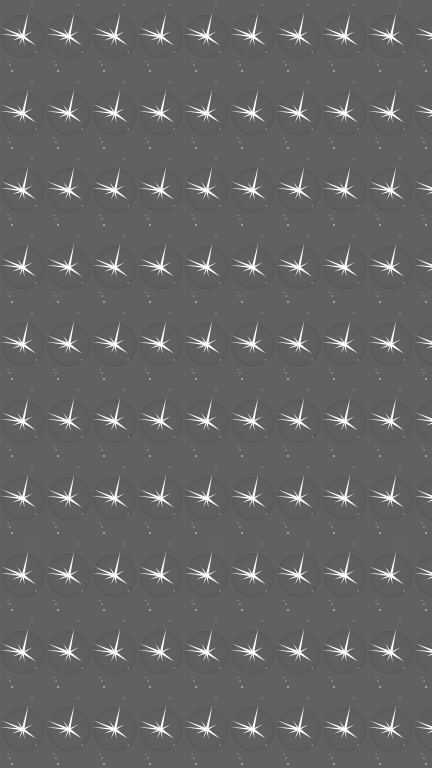
A Shadertoy shader for this pattern:

```glsl
// Grey field tiled with faint shaded discs, each holding an off-balance white
// starburst of tapered spikes, with a few stray specks around it.
// Lengths inside a tile are in 1/46 of its width, with the star at the centre.

const vec2 TILE = vec2(46.0, 77.0);

// Spike tip relative to the star centre, and half width at the base
const vec3 SPIKES[9] = vec3[9](
    vec3(5.2, 24.0, 1.3), vec3(-21.5, 9.0, 1.2), vec3(-23.0, 2.6, 1.0),
    vec3(13.0, -9.0, 1.4), vec3(9.5, 5.0, 0.8), vec3(-6.0, 9.0, 0.8),
    vec3(-4.0, -9.0, 0.8), vec3(1.5, -9.5, 0.8), vec3(-11.0, -4.0, 1.0));

// Speck position and brightness
const vec3 SPECKS[7] = vec3[7](
    vec3(-11.0, -34.5, 1.0), vec3(-13.0, -28.5, 0.5), vec3(-15.0, -25.0, 0.4),
    vec3(9.0, 31.5, 0.35), vec3(13.2, -15.5, 0.5), vec3(-7.0, -17.0, 0.15),
    vec3(19.0, 8.0, 0.15));

// Area covered by a strip that narrows from the origin to the tip
float spike(vec2 p, vec3 s, float px) {
    float len = length(s.xy);
    vec2 dir = s.xy / len;
    float along = dot(p, dir);
    float side = abs(dot(p, vec2(-dir.y, dir.x)));
    float halfWidth = s.z * clamp(1.0 - along / len, 0.0, 1.0);
    float strip = clamp(0.5 + (halfWidth - side) / px, 0.0, 1.0)
                - clamp(0.5 - (halfWidth + side) / px, 0.0, 1.0);
    return strip * clamp(0.5 + along / px, 0.0, 1.0);
}

float disc(vec2 p, float radius, float px) {
    return clamp(0.5 + (radius - length(p)) / px, 0.0, 1.0);
}

void mainImage(out vec4 fragColor, in vec2 fragCoord) {
    // The canvas is 768 units tall
    float px = 768.0 / iResolution.y;
    vec2 p = mod(fragCoord * px, TILE) - 0.5 * TILE;

    // Disc darkening towards its rim
    float rim = pow(min(length(p) / 22.0, 1.0), 8.0);
    float shade = 0.38 - disc(p, 22.0, px) * (0.004 + 0.03 * rim);

    // Starburst and its small solid core
    float light = disc(p, 1.8, px);
    for (int i = 0; i < 9; i++) {
        light = max(light, spike(p, SPIKES[i], px));
    }

    // Specks
    for (int i = 0; i < 7; i++) {
        light = max(light, SPECKS[i].z * disc(p - SPECKS[i].xy, 0.6, px));
    }

    fragColor = vec4(vec3(mix(shade, 1.0, light)), 1.0);
}
```
